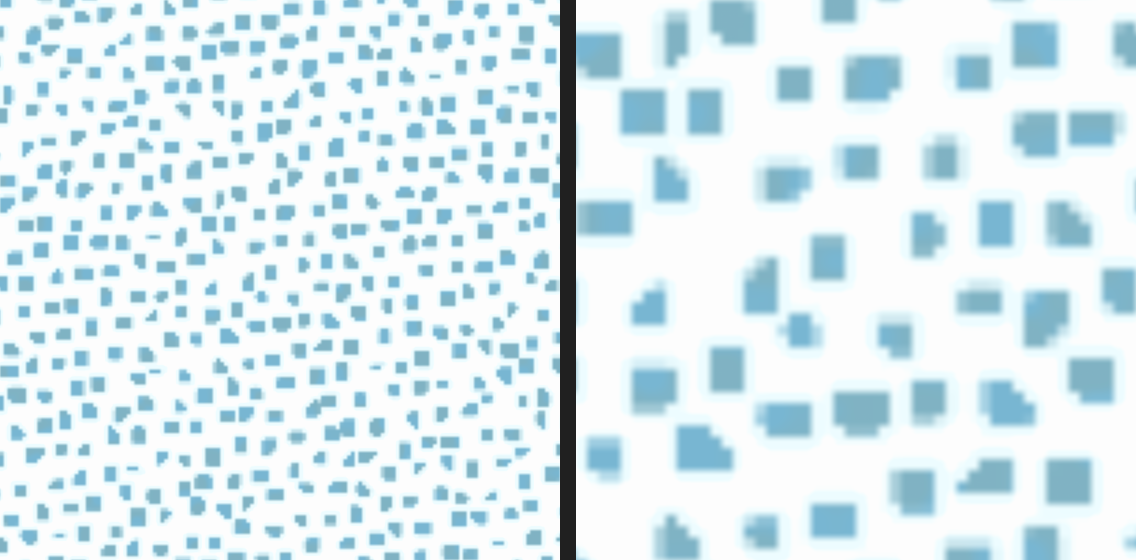
Left: the whole. Right: its middle third, enlarged.
Reproduce this pattern procedurally as a three.js fragment shader.

```glsl
// Scattered small blue chips with stepped outlines on a white ground.
// A turned, staggered and jittered lattice places boxes with clipped corners;
// their distance is sampled on a fine block grid and blended softly.

varying vec2 vUv;

const vec3 WHITE = vec3(0.992, 0.992, 0.992);
const vec3 PALE_HALO = vec3(0.93, 0.99, 1.0);
const vec3 GREY_BLUE = vec3(0.50, 0.70, 0.765);
const vec3 CLEAR_BLUE = vec3(0.47, 0.715, 0.825);

const float CHIPS = 20.0;        // lattice cells across the canvas
const float BLOCKS = 150.0;      // outline steps across the canvas
const float LATTICE_TURN = 0.17; // radians
const float JITTER = 0.44;

float hash(vec2 p) {
  return fract(sin(dot(p, vec2(127.1, 311.7))) * 43758.5453);
}

vec2 hash2(vec2 p) {
  return vec2(hash(p), hash(p + 37.3));
}

float valueNoise(vec2 p) {
  vec2 i = floor(p);
  vec2 f = smoothstep(0.0, 1.0, fract(p));
  float low = mix(hash(i), hash(i + vec2(1.0, 0.0)), f.x);
  float high = mix(hash(i + vec2(0.0, 1.0)), hash(i + 1.0), f.x);
  return mix(low, high, f.y);
}

mat2 rotation(float angle) {
  float c = cos(angle);
  float s = sin(angle);
  return mat2(c, s, -s, c);
}

// Box with all corners trimmed a little and one corner trimmed more
float chipDistance(vec2 q, vec2 halfSize, vec2 corner, float trim) {
  vec2 a = abs(q);
  float box = max(a.x - halfSize.x, a.y - halfSize.y);
  float reach = halfSize.x + halfSize.y;
  float allCorners = (a.x + a.y - reach * 0.88) * 0.707;
  float oneCorner = (dot(q, corner) - reach * trim) * 0.707;
  return max(box, max(allCorners, oneCorner));
}

// Distance to the nearest chip, in lattice cells
float chipField(vec2 uv, float count) {
  mat2 turn = rotation(LATTICE_TURN);
  vec2 p = (uv * count) * turn;
  vec2 home = floor(p);
  float nearest = 1.0;
  for (int y = -1; y <= 1; y++) {
    for (int x = -1; x <= 1; x++) {
      vec2 id = home + vec2(float(x), float(y));
      vec2 center = id + 0.5 + (hash2(id) - 0.5) * JITTER;
      center.x += 0.5 * mod(id.y, 2.0) - 0.25;

      vec2 halfSize = mix(vec2(0.18), vec2(0.31), hash2(id + 5.7));
      // A few chips shrink to thin slivers
      float sliver = step(0.96, hash(id + 71.9));
      halfSize.y *= mix(1.0, 0.4, sliver);

      vec2 corner = sign(hash2(id + 13.1) - 0.5);
      float trim = mix(0.35, 1.1, hash(id + 23.9));
      vec2 q = turn * (p - center);
      nearest = min(nearest, chipDistance(q, halfSize, corner, trim));
    }
  }
  return nearest;
}

// x: chip coverage, y: blended distance, both from four block samples
vec2 steppedChips(vec2 uv, float blocks, float count) {
  vec2 g = uv * blocks - 0.5;
  vec2 base = floor(g);
  vec2 f = smoothstep(0.0, 1.0, g - base);
  vec2 total = vec2(0.0);
  for (int y = 0; y <= 1; y++) {
    for (int x = 0; x <= 1; x++) {
      vec2 offset = vec2(float(x), float(y));
      vec2 w = mix(1.0 - f, f, offset);
      float d = chipField((base + offset + 0.5) / blocks, count);
      total += w.x * w.y * vec2(1.0 - smoothstep(-0.02, 0.02, d), d);
    }
  }
  return total;
}

void main() {
  vec2 chips = steppedChips(vUv, BLOCKS, CHIPS);

  // Faint cool fringe around each chip
  float halo = 1.0 - smoothstep(0.09, 0.17, chips.y);
  vec3 ground = mix(WHITE, PALE_HALO, halo);

  // Gentle drift between the two blues
  float drift = smoothstep(0.3, 0.75, valueNoise(vUv * 45.0));
  vec3 blue = mix(GREY_BLUE, CLEAR_BLUE, drift);

  gl_FragColor = vec4(mix(ground, blue, chips.x), 1.0);
}
```
